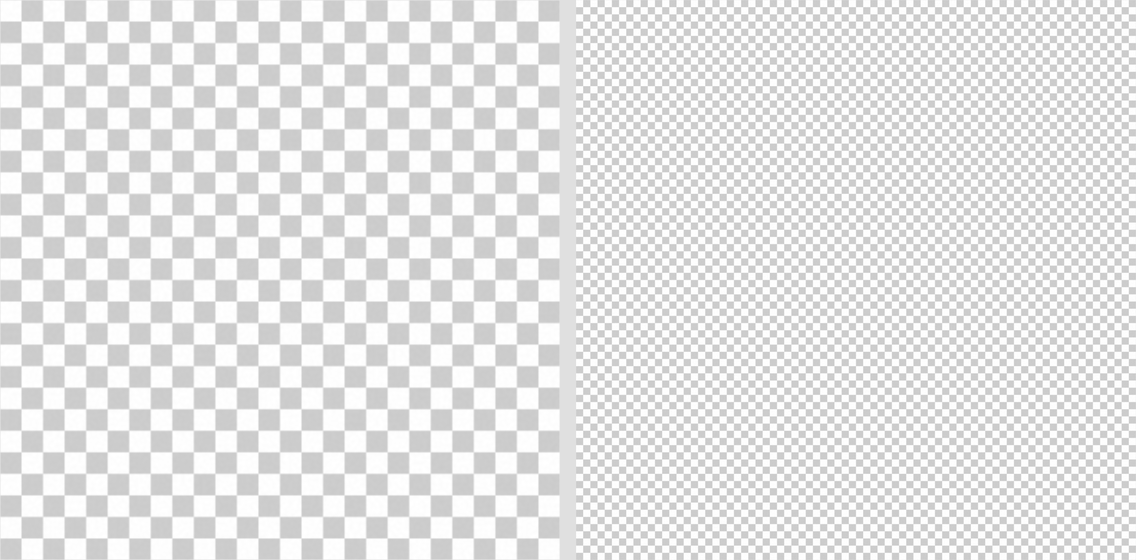
Left, the tile; right, the same tile 3 across and 3 down.
Reproduce this pattern procedurally as a WebGL 2 fragment shader.

```glsl
#version 300 es
precision highp float;

uniform vec2 u_resolution;
out vec4 fragColor;

const float CELLS = 26.0;          // even, so the checks wrap
const float GRAINS_PER_CELL = 5.0;
const float EDGE_SOFTNESS = 0.045; // half width, in cells
const float GRAIN_STRENGTH = 0.012;
const vec3 WHITE = vec3(0.995);
const vec3 GREY = vec3(0.80);

// Random unit gradient for a lattice point
vec2 latticeGradient(vec2 point) {
    vec3 p = fract(point.xyx * vec3(0.1031, 0.1030, 0.0973));
    p += dot(p, p.yzx + 33.33);
    float angle = 6.28319 * fract((p.x + p.y) * p.z);
    return vec2(cos(angle), sin(angle));
}

// Gradient contribution of one lattice corner, wrapped at the period
float cornerNoise(vec2 cell, vec2 offset, vec2 corner, float period) {
    return dot(latticeGradient(mod(cell + corner, period)), offset - corner);
}

// Gradient noise that repeats after a whole number of lattice cells
float tiledNoise(vec2 p, float period) {
    vec2 cell = floor(p);
    vec2 f = fract(p);
    vec2 blend = f * f * f * (f * (f * 6.0 - 15.0) + 10.0);
    float lower = mix(cornerNoise(cell, f, vec2(0, 0), period),
                      cornerNoise(cell, f, vec2(1, 0), period), blend.x);
    float upper = mix(cornerNoise(cell, f, vec2(0, 1), period),
                      cornerNoise(cell, f, vec2(1, 1), period), blend.x);
    return mix(lower, upper, blend.y);
}

// Soft square wave per axis: +1 in even cells, -1 in odd cells
vec2 squareWave(vec2 p, vec2 softness) {
    vec2 edgeDistance = abs(fract((p - 0.5) * 0.5) * 2.0 - 1.0) - 0.5;
    return clamp(edgeDistance / softness, -1.0, 1.0);
}

// Grey coverage of the checkerboard, from 0 to 1
float checker(vec2 p, vec2 softness) {
    vec2 wave = squareWave(p, softness);
    return 0.5 + 0.5 * wave.x * wave.y;
}

void main() {
    vec2 uv = gl_FragCoord.xy / u_resolution;
    vec2 p = uv * CELLS;

    // Checks, never sharper than one pixel
    vec2 softness = max(vec2(EDGE_SOFTNESS), 0.5 * CELLS / u_resolution);
    vec3 color = mix(WHITE, GREY, checker(p, softness));

    // Faint compression-like grain
    float grain = tiledNoise(p * GRAINS_PER_CELL, CELLS * GRAINS_PER_CELL);
    color += GRAIN_STRENGTH * grain;

    fragColor = vec4(clamp(color, 0.0, 1.0), 1.0);
}
```
